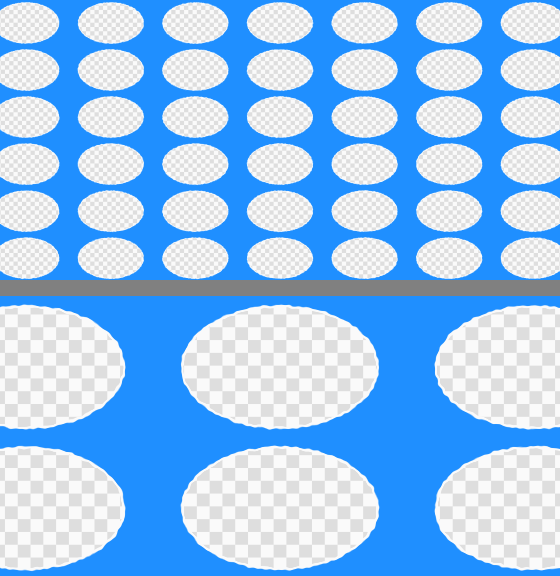
Top: the whole. Bottom: its middle third, enlarged.
Write a Shadertoy shader that draws this pattern.

```glsl
// Lengths are fractions of the canvas height, measured from its centre
const vec2 PITCH = vec2(0.3021, 0.168);
const vec2 ORIGIN = vec2(0.0, 0.082);
const vec2 RADII = vec2(0.1178, 0.0737);
const float CHECK_SIZE = 0.01523;
const float RIM_WIDTH = 0.003;
const float ROUGH_FREQ = 120.0;
const float ROUGH_AMOUNT = 0.0022;

const vec3 BLUE = vec3(0.12, 0.56, 1.0);
const vec3 WHITE = vec3(0.98);
const vec3 GREY = vec3(0.87);

vec2 hashGradient(vec2 cell) {
    float angle = 6.2832 * fract(sin(dot(cell, vec2(127.1, 311.7))) * 43758.5);
    return vec2(cos(angle), sin(angle));
}

float gradientNoise(vec2 p) {
    vec2 i = floor(p), f = fract(p);
    vec2 u = f * f * f * (f * (f * 6.0 - 15.0) + 10.0);
    vec2 e = vec2(1.0, 0.0);
    float a = dot(hashGradient(i), f);
    float b = dot(hashGradient(i + e.xy), f - e.xy);
    float c = dot(hashGradient(i + e.yx), f - e.yx);
    float d = dot(hashGradient(i + e.xx), f - e.xx);
    return mix(mix(a, b, u.x), mix(c, d, u.x), u.y);
}

// First-order signed distance to an ellipse
float ellipseDistance(vec2 p, vec2 radii) {
    float k = length(p / radii);
    float slope = length(p / (radii * radii));
    return k * (k - 1.0) / max(slope, 0.001);
}

// 0 or 1 on alternating squares, softened over one pixel
float checker(vec2 p, float pixel) {
    vec2 edge = abs(mod(p / CHECK_SIZE, 2.0) - 1.0) - 0.5;
    vec2 side = clamp(2.0 * edge * CHECK_SIZE / pixel, -1.0, 1.0);
    return 0.5 + 0.5 * side.x * side.y;
}

void mainImage(out vec4 fragColor, in vec2 fragCoord) {
    float pixel = 1.0 / iResolution.y;
    vec2 p = (fragCoord - 0.5 * iResolution.xy) * pixel;

    // Repeated ellipse with a slightly rough outline
    vec2 local = (fract((p - ORIGIN) / PITCH + 0.5) - 0.5) * PITCH;
    float d = ellipseDistance(local, RADII);
    d += ROUGH_AMOUNT * gradientNoise(p * ROUGH_FREQ);

    // Checkered opening, pale rim, blue sheet
    vec3 color = mix(GREY, WHITE, checker(p, pixel));
    float rim = smoothstep(-0.5 * pixel, 0.5 * pixel, d + RIM_WIDTH);
    color = mix(color, WHITE, rim);
    float sheet = smoothstep(-0.75 * pixel, 0.75 * pixel, d);
    fragColor = vec4(mix(color, BLUE, sheet), 1.0);
}
```
